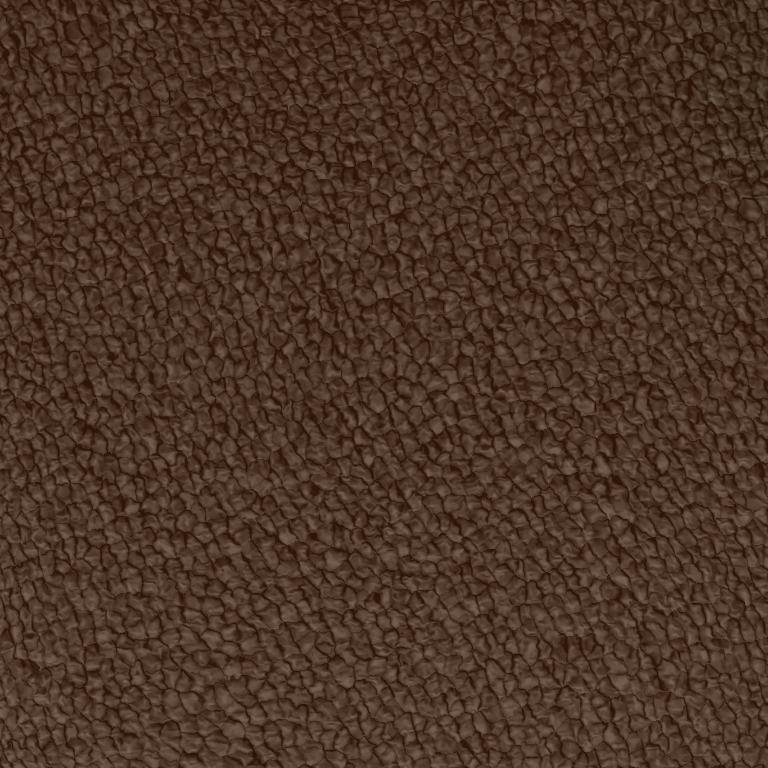
Reproduce this texture procedurally as a three.js fragment shader.

```glsl
// Brown pebbled leather: fine slanted rows of grains, dark creases, thin wrinkles.
varying vec2 vUv;

const vec3 CREASE_COLOR = vec3(0.20, 0.10, 0.05);
const vec3 CREST_COLOR = vec3(0.42, 0.33, 0.275);
const vec3 OLIVE_TINT = vec3(0.92, 1.0, 0.92);
const vec2 GRAIN_DIR = vec2(0.42, -0.907);      // long axis of the grains
const vec2 GRAIN_COUNT = vec2(54.0, 46.0);      // across and along that axis
const vec2 LIGHT_DIR = vec2(-0.25, -0.97);
const vec2 WRINKLE_COUNT = vec2(130.0, 290.0);
const vec2 JITTER = vec2(0.62, 0.85);
const float BEND = 0.075;
const float RIPPLE = 0.007;
const float VALLEY_WIDTH = 0.32;
const float VALLEY_DEPTH = 0.30;
const float CREASE_WIDTH = 0.16;
const float CREASE_DEPTH = 0.42;
const float DOME_SHADE = 0.40;
const float WRINKLE_SHADE = 0.75;
const float BASE_TONE = 0.66;

float hash(vec2 p) {
  return fract(sin(dot(p, vec2(127.1, 311.7))) * 43758.5453);
}

vec2 hash2(vec2 p) {
  return vec2(hash(p), hash(p + vec2(37.2, 17.9)));
}

float noise(vec2 p) {
  vec2 i = floor(p);
  vec2 f = fract(p);
  f = f * f * (3.0 - 2.0 * f);
  return mix(mix(hash(i), hash(i + vec2(1.0, 0.0)), f.x),
             mix(hash(i + vec2(0.0, 1.0)), hash(i + 1.0), f.x), f.y);
}

vec2 noise2(vec2 p) {
  return vec2(noise(p), noise(p + vec2(21.3, 9.4))) - 0.5;
}

vec2 cellCenter(vec2 cell) {
  return cell + 0.5 + JITTER * (hash2(cell) - 0.5);
}

// Voronoi grain: returns edge distance and crease strength by direction.
vec2 grainEdge(vec2 p, out vec2 toCenter, out vec2 cellId) {
  vec2 base = floor(p);
  float nearest = 8.0;
  for (int y = -1; y <= 1; y++) {
    for (int x = -1; x <= 1; x++) {
      vec2 cell = base + vec2(float(x), float(y));
      vec2 r = cellCenter(cell) - p;
      float d = dot(r, r);
      if (d < nearest) {
        nearest = d;
        toCenter = r;
        cellId = cell;
      }
    }
  }
  vec2 edge = vec2(8.0, 1.0);
  for (int y = -2; y <= 2; y++) {
    for (int x = -2; x <= 2; x++) {
      vec2 cell = cellId + vec2(float(x), float(y));
      vec2 r = cellCenter(cell) - p;
      vec2 gap = r - toCenter;
      if (dot(gap, gap) > 0.0001) {
        vec2 normal = normalize(gap);
        float d = dot(0.5 * (r + toCenter), normal);
        if (d < edge.x) edge = vec2(d, mix(0.50, 1.15, abs(normal.x)));
      }
    }
  }
  return edge;
}

void main() {
  // Bend the hide gently, and fray the grain outlines.
  vec2 hide = vUv + BEND * noise2(vUv * 2.6 + 4.7);
  vec2 frayed = hide + RIPPLE * (noise2(vUv * 70.0) + 0.6 * noise2(vUv * 170.0));

  // Grains, in axes across and along their slant.
  vec2 across = vec2(-GRAIN_DIR.y, GRAIN_DIR.x);
  vec2 grainPos = vec2(dot(frayed, across), dot(frayed, GRAIN_DIR)) * GRAIN_COUNT;
  vec2 toCenter;
  vec2 cellId;
  vec2 edge = grainEdge(grainPos, toCenter, cellId);
  float broken = smoothstep(0.10, 0.70, noise(grainPos * 1.7 + 40.0));
  float valley = edge.y * (1.0 - smoothstep(0.0, VALLEY_WIDTH, edge.x));
  float crease = edge.y * broken * (1.0 - smoothstep(0.0, CREASE_WIDTH, edge.x));
  vec2 cellLight = vec2(dot(LIGHT_DIR, across), dot(LIGHT_DIR, GRAIN_DIR));
  float dome = -dot(toCenter, cellLight);

  // Thin wrinkles: mostly level, crossed by some along the slant.
  float wrinkle = noise(frayed * WRINKLE_COUNT) - 0.5;
  wrinkle += 0.6 * (noise(grainPos * vec2(5.0, 2.6) + 31.0) - 0.5);
  float wear = noise(vUv * 5.0 + 2.0) - 0.5;

  float tone = BASE_TONE - VALLEY_DEPTH * valley - CREASE_DEPTH * crease;
  tone += DOME_SHADE * dome + WRINKLE_SHADE * wrinkle * (1.0 - 0.4 * valley);
  tone += 0.04 * wear + 0.24 * (0.5 - vUv.y);

  // Olive shade in the upper right corner.
  float olive = smoothstep(0.75, 1.0, vUv.x) * smoothstep(0.50, 0.90, vUv.y);
  vec3 color = mix(CREASE_COLOR, CREST_COLOR, clamp(tone, -0.08, 1.15));
  gl_FragColor = vec4(color * mix(vec3(1.0), OLIVE_TINT, olive), 1.0);
}
```
